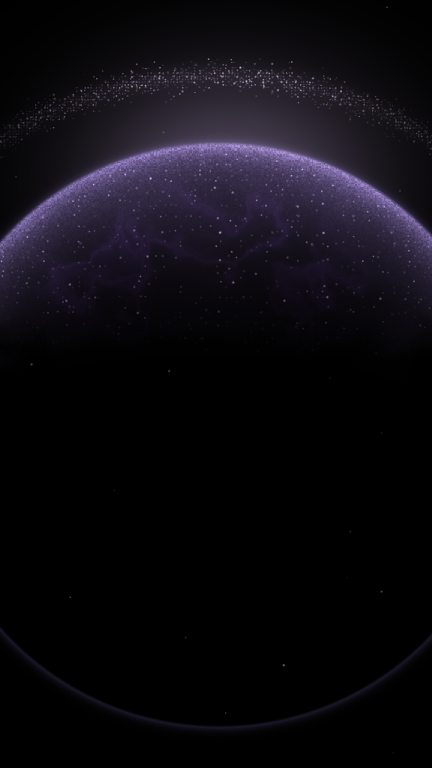
Reproduce this background procedurally as a WebGL 1 fragment shader.

```glsl
precision highp float;
// A dim violet planet rising out of black under an arched belt of dust.
// Circle distances shape the limb, halo and belt; value noise adds veils,
// and jittered grid cells scatter the stars, grain and dust.
uniform vec2 u_resolution;

float hash(vec2 p) {
  vec3 q = fract(vec3(p.xyx) * 0.1031);
  q += dot(q, q.yzx + 33.33);
  return fract((q.x + q.y) * q.z);
}

float noise(vec2 p) {
  vec2 i = floor(p), f = fract(p);
  f = f * f * (3.0 - 2.0 * f);
  return mix(mix(hash(i), hash(i + vec2(1.0, 0.0)), f.x),
             mix(hash(i + vec2(0.0, 1.0)), hash(i + 1.0), f.x), f.y);
}

float fbm(vec2 p) {
  float sum = 0.0, amp = 0.5;
  for (int i = 0; i < 5; i++) {
    sum += amp * noise(p);
    p = mat2(1.6, 1.2, -1.2, 1.6) * p + 7.3;
    amp *= 0.5;
  }
  return sum;
}

// One soft dot per grid cell, kept where its hash lies below the density
float dots(vec2 p, float cells, float radius, float density) {
  vec2 g = p * cells, id = floor(g);
  vec2 center = 0.3 + 0.4 * vec2(hash(id + 11.7), hash(id + 47.2));
  float d = length(fract(g) - center) / cells;
  float shine = hash(id + 83.1);
  return (1.0 - smoothstep(0.0, radius, d)) * step(hash(id), density)
       * (0.2 + 0.8 * shine * shine * shine);
}

void main() {
  // Canvas widths, measured down from the top left
  vec2 p = vec2(gl_FragCoord.x, u_resolution.y - gl_FragCoord.y) / u_resolution.x;
  float pixel = 1.0 / u_resolution.x;

  // Broad halo behind the planet
  vec2 h = p - vec2(0.535, 0.42);
  float halo = exp(-h.x * h.x / 0.11 - h.y * h.y / 0.063);
  vec3 color = vec3(0.31, 0.27, 0.35) * halo;

  // Planet depth: positive inside the limb
  float depth = 0.674 - length(p - vec2(0.507, 1.007));
  float inside = smoothstep(-0.003 - pixel, 0.003 + pixel, depth);
  float d = max(depth, 0.0);
  float side = abs(p.x - 0.507);
  color += vec3(0.17, 0.15, 0.26) * exp(-max(-depth, 0.0) / 0.008) * (1.0 - inside);

  // Surface light falls off from the limb and into the lower shadow
  float cloud = fbm(p * 6.0 + 3.0);
  float shade = 1.0 - smoothstep(0.42, 0.9, p.y + 0.08 * (cloud - 0.5));
  vec3 surface = vec3(0.25, 0.22, 0.33) * exp(-d / 0.022);
  surface += vec3(0.31, 0.26, 0.42) * exp(-d / 0.14) * (0.7 + 0.6 * cloud);
  surface *= mix(0.35, 1.0, shade);
  surface += vec3(0.045, 0.035, 0.055) * shade * exp(-side * side / 0.06);
  surface += vec3(0.12, 0.11, 0.11) * exp(-d / 0.012)
           * exp(-pow((p.x - 0.62) / 0.22, 2.0));

  // Thin violet veils, strongest toward the sides
  float ridge = 1.0 - abs(2.0 * fbm(p * 4.5 + cloud * 1.4) - 1.0);
  float veil = pow(ridge, 9.0) * smoothstep(0.03, 0.16, d) * shade;
  surface += vec3(0.09, 0.045, 0.15) * veil * (0.5 + 1.6 * side);

  // Fine grain near the limb
  float grain = hash(floor(p * 288.0)) - 0.5;
  surface *= 1.0 + 0.35 * grain * exp(-d / 0.12);

  // Stars thin out with depth
  float starlight = smoothstep(0.0, 0.03, d) * (1.0 - smoothstep(0.55, 0.9, p.y));
  float stars = dots(p, 85.0, 0.0036, 0.10 + 0.35 * exp(-d / 0.09));
  stars += 1.3 * dots(p + 3.7, 32.0, 0.0046, 0.3);
  surface += vec3(0.44, 0.40, 0.50) * stars * starlight;

  // Ragged lower edge of the planet light
  float edge = 0.87 + 0.16 * (fbm(p * 13.0) - 0.5) * smoothstep(0.15, 0.45, side);
  surface *= 1.0 - smoothstep(edge - 0.14, edge + 0.01, p.y);
  color = mix(color, surface, inside);

  // Dust belt: a faint band filled with bright specks
  float belt = (length(p - vec2(0.5, 1.079)) - 0.905) / 0.024;
  float dust = exp(-belt * belt);
  float specks = dots(p + 1.3, 150.0, 0.0034, 0.75 * dust);
  specks += dots(p + 5.1, 95.0, 0.0042, 0.55 * dust);
  specks += dots(p + 9.4, 60.0, 0.0045, 0.22 * dust);
  float beltLight = 1.0 - 0.5 * smoothstep(0.1, 0.5, abs(p.x - 0.48));
  color += vec3(0.035, 0.03, 0.04) * dust * beltLight;
  color += vec3(0.52, 0.47, 0.56) * specks * beltLight;

  gl_FragColor = vec4(color, 1.0);
}
```
